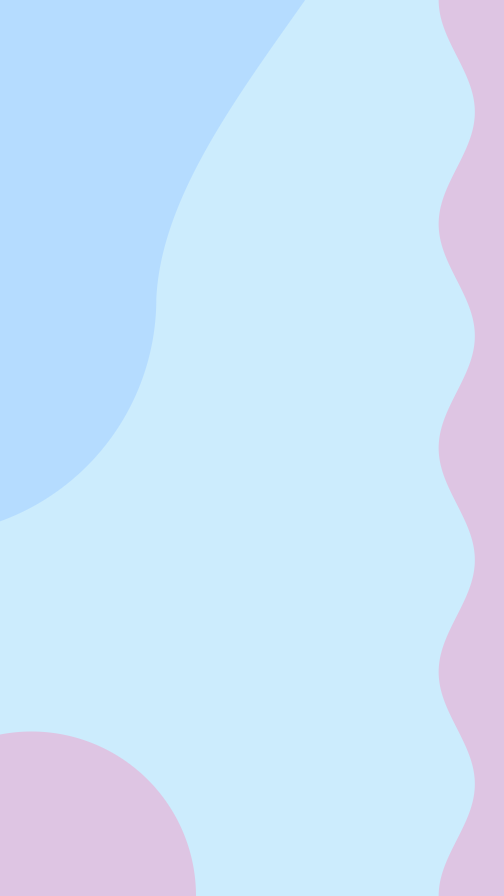
A Shadertoy shader for this background:

```glsl
// Flat pastel backdrop: a blue corner blob, a lilac disc and a wavy lilac border.

const vec2 CANVAS = vec2(9.0, 16.0); // design units across and up
const float TAU = 6.2831853;

const vec3 PALE_SKY = vec3(0.80, 0.925, 0.992);
const vec3 SOFT_BLUE = vec3(0.71, 0.863, 1.0);
const vec3 LILAC = vec3(0.87, 0.773, 0.89);

// Smooth coverage of a shape whose signed distance is negative inside
float coverage(float dist, float pixel) {
    return clamp(0.5 - dist / pixel, 0.0, 1.0);
}

float discDistance(vec2 p, vec2 center, float radius) {
    return length(p - center) - radius;
}

// Region to the right of a vertical cosine edge
float waveDistance(vec2 p, float middle, float amplitude, float period) {
    float k = TAU / period;
    float edge = middle - amplitude * cos(k * p.y);
    float slope = amplitude * k * sin(k * p.y);
    return (edge - p.x) / sqrt(1.0 + slope * slope);
}

// Round belly below the joint, flaring cubic edge above it
float blobDistance(vec2 p, vec2 center, float radius, float flareHeight) {
    if (p.y < center.y) return discDistance(p, center, radius);
    float u = (p.y - center.y) / flareHeight;
    float edge = center.x + radius + u * (0.25 + u * (3.71 - 1.302 * u));
    float slope = (0.25 + u * (7.42 - 3.906 * u)) / flareHeight;
    return (p.x - edge) / sqrt(1.0 + slope * slope);
}

void mainImage(out vec4 fragColor, in vec2 fragCoord) {
    vec2 p = fragCoord / iResolution.xy * CANVAS;
    float pixel = CANVAS.y / iResolution.y;

    float blob = blobDistance(p, vec2(-1.4375, 10.667), 4.229, 5.333);
    float disc = discDistance(p, vec2(0.5625, 0.0), 2.9375);
    float border = waveDistance(p, 8.156, 0.323, 4.0);

    // Layers from back to front
    vec3 color = mix(PALE_SKY, SOFT_BLUE, coverage(blob, pixel));
    color = mix(color, LILAC, coverage(min(disc, border), pixel));
    fragColor = vec4(color, 1.0);
}
```
